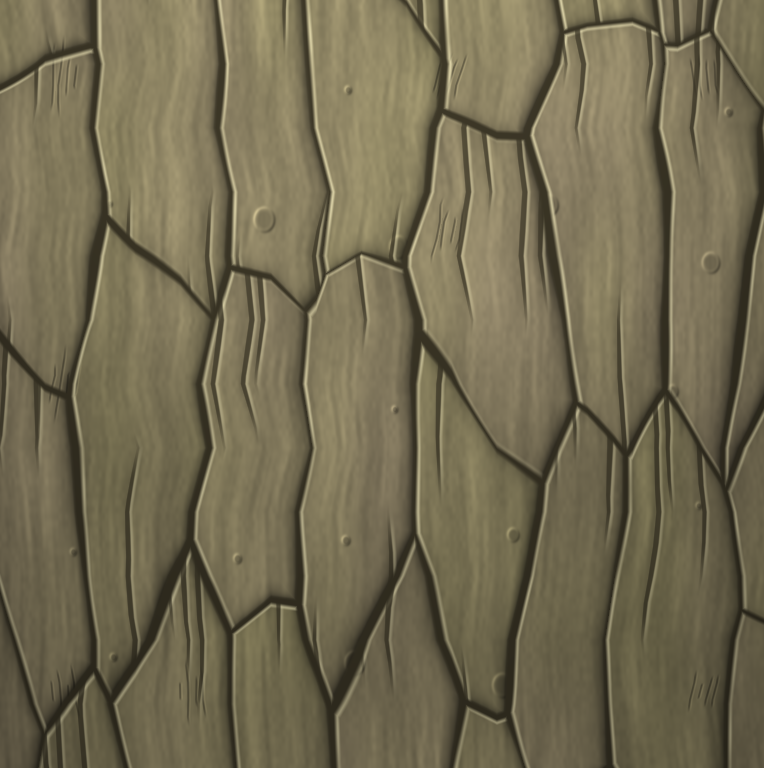
This texture is drawn by a Shadertoy shader. Its source:

```glsl
const vec2 PLATES = vec2(7.2, 2.25);      // plates across and up the canvas
const float CRACK_WIDTH = 0.0037;
const float RIM_WIDTH = 0.0062;
const float SHADE_WIDTH = 0.013;
const float SLITS = 4.0;                  // splits per plate
const float RELIEF = 0.34;                // strength of the embossed grain
const vec2 KNOT_GRID = vec2(5.0, 5.0);
const vec2 SCRATCH_GRID = vec2(6.0, 5.0);
const vec2 LIGHT_DIR = vec2(-0.83, 0.56);
const vec3 MOSS = vec3(0.478, 0.453, 0.322);
const vec3 UMBER = vec3(0.468, 0.43, 0.338);
const vec3 CRACK = vec3(0.19, 0.173, 0.122);
const vec3 RIM = vec3(0.78, 0.75, 0.6);

float hash(vec2 p) {
    return fract(sin(dot(p, vec2(127.1, 311.7))) * 43758.5453);
}

// Bilinear noise; hard corners give splintered edges
float angularNoise(vec2 p) {
    vec2 i = floor(p), f = p - i;
    return mix(mix(hash(i), hash(i + vec2(1, 0)), f.x),
               mix(hash(i + vec2(0, 1)), hash(i + vec2(1, 1)), f.x), f.y);
}

float smoothNoise(vec2 p) {
    vec2 i = floor(p), f = p - i;
    return angularNoise(i + f * f * (3.0 - 2.0 * f));
}

// Plate centre; every column is shifted by its own amount
vec2 plateCentre(vec2 id) {
    return id + vec2(0.12 + 0.76 * hash(id), hash(vec2(id.x, 7.3)) + 0.6 * hash(id + 31.7));
}

// Nearest plate: centre in xy, id in zw
vec4 findPlate(vec2 q) {
    vec4 plate = vec4(0);
    float best = 1e5;
    for (int y = -2; y <= 2; y++)
    for (int x = -2; x <= 2; x++) {
        vec2 id = floor(q) + vec2(x, y), c = plateCentre(id);
        float d = dot(c - q, c - q);
        if (d < best) { best = d; plate = vec4(c, id); }
    }
    return plate;
}

// Returns border distance, lit rim and shaded side
vec3 plateEdges(vec2 q, vec4 plate, float crack) {
    vec3 edge = vec3(1, 0, 0);
    for (int y = -2; y <= 2; y++)
    for (int x = -2; x <= 2; x++) {
        vec2 id = plate.zw + vec2(x, y);
        if (x == 0 && y == 0) continue;
        vec2 c = plateCentre(id), gap = c - plate.xy;
        vec2 slope = normalize(gap) * PLATES;
        float d = dot(0.5 * (c + plate.xy) - q, normalize(gap)) / length(slope);
        float facing = dot(normalize(slope), LIGHT_DIR);
        float inside = max(d - crack, 0.0);
        float rim = (1.0 - smoothstep(0.35, 1.0, inside / RIM_WIDTH)) * smoothstep(0.0, 0.8, facing);
        float shade = exp(-inside / SHADE_WIDTH * 1.5) * (0.2 + 0.8 * max(-facing, 0.0));
        edge = vec3(min(edge.x, d), max(edge.y, rim), max(edge.z, shade));
    }
    return edge;
}

// Tapered splits running in from plate ends: x dark, y lit
vec2 plateSlits(vec2 p, vec4 plate, float pixel) {
    vec2 local = p - plate.xy / PLATES, result = vec2(0);
    for (float i = 0.0; i < SLITS; i++) {
        vec2 seed = plate.zw + i * 17.3;
        float side = hash(seed + 2.1) < 0.7 ? 1.0 : -1.0;
        float opening = local.y * side - mix(-0.02, 0.22, hash(seed + 5.7));
        float offset = ((i + hash(seed)) / SLITS - 0.5) * 0.14;
        offset += 0.007 * (angularNoise(vec2(p.y * 14.0, i)) - 0.5);
        float s = local.x - offset, w = clamp(opening * 0.016, 0.0, 0.0022);
        float fade = smoothstep(0.0, 0.07, opening);
        float dark = 1.0 - smoothstep(w, w + 0.0015 + pixel, abs(s));
        float shadow = 0.35 * exp(-abs(s + 0.002) / 0.006) * step(s, 0.0);
        float lit = smoothstep(w, w + 0.002, s) * (1.0 - smoothstep(w + 0.003, w + 0.007, s));
        result = max(result, vec2(max(dark, shadow), lit) * fade);
    }
    return result;
}

// Embossed ring with a shallow dark bowl
float knots(vec2 p) {
    vec2 id = floor(p * KNOT_GRID);
    vec2 v = p - (id + 0.25 + 0.5 * vec2(hash(id + 3.1), hash(id + 8.9))) / KNOT_GRID;
    v.x *= 1.2;
    float r = mix(0.004, 0.016, pow(hash(id + 4.4), 2.0)), d = length(v);
    float ring = exp(-pow((d - r) / 0.0025, 2.0));
    float relief = ring * dot(v / max(d, 0.0001), LIGHT_DIR) * 0.34;
    return step(hash(id + 12.7), 0.42) * (relief - 0.15 * (1.0 - smoothstep(0.5 * r, r, d)));
}

// Groups of fine tilted scratches
float scratches(vec2 p, float pixel) {
    vec2 id = floor(p * SCRATCH_GRID);
    vec2 v = p - (id + 0.5) / SCRATCH_GRID;
    v.x -= v.y * mix(-0.2, 0.3, hash(id + 6.2));
    float lane = floor(v.x / 0.01), s = (fract(v.x / 0.01) - 0.5) * 0.01;
    float reach = mix(0.01, 0.06, hash(id + lane * 3.7));
    float ends = (1.0 - smoothstep(0.6 * reach, reach, abs(v.y))) * step(abs(lane + 0.5), 2.0);
    s += 0.005 * (angularNoise(vec2(p.y * 45.0, lane)) - 0.5);
    float dark = 1.0 - smoothstep(0.0003, 0.001 + pixel, abs(s));
    float lit = 1.0 - smoothstep(0.0003, 0.001 + pixel, abs(s - 0.002));
    return step(hash(id + 15.1), 0.36) * ends * (0.12 * lit - 0.3 * dark);
}

// Long fibres, coarse and fine
float fibres(vec2 p) {
    return smoothNoise(p * vec2(60.0, 5.0)) + 0.5 * smoothNoise(p * vec2(140.0, 16.0));
}

void mainImage(out vec4 fragColor, in vec2 fragCoord) {
    vec2 uv = fragCoord / iResolution.xy, p = fragCoord / iResolution.y;
    float pixel = 1.0 / iResolution.y;

    // Splintered plate layout
    vec2 bent = p + vec2(0.026, 0.06) * (vec2(angularNoise(p * vec2(5.0, 12.0)),
                                            angularNoise(p * vec2(17.0, 3.0) + 40.0)) - 0.5);
    vec4 plate = findPlate(bent * PLATES);
    float crack = CRACK_WIDTH * mix(0.3, 1.8, smoothNoise(p * 9.0));
    vec3 edge = plateEdges(bent * PLATES, plate, crack);
    vec2 slit = plateSlits(bent, plate, pixel);

    // Plate tint, blotches and embossed vertical grain
    float tint = 0.6 * hash(plate.zw + 9.5) + 0.6 * smoothNoise(p * vec2(14.0, 5.0)) - 0.1;
    vec3 color = mix(UMBER, MOSS, clamp(tint, 0.0, 1.0));
    float grain = fibres(bent), relief = grain - fibres(bent + LIGHT_DIR * 0.003);
    float patches = smoothNoise(p * vec2(18.0, 8.0) + 5.0);
    float grit = smoothNoise(p * vec2(230.0, 110.0)) - 0.5;
    color *= 1.0 + 0.14 * (grain - 0.75) + 0.12 * (patches - 0.5) + 0.07 * grit;
    color *= 1.0 + RELIEF * relief * mix(0.3, 1.2, patches);
    color *= 1.0 + knots(p) + scratches(p, pixel);

    // Edge relief
    color *= 1.0 - 0.6 * edge.z;
    color = mix(color, RIM, 0.82 * edge.y * mix(0.5, 1.0, smoothNoise(p * 22.0)));
    color = mix(color, RIM, 0.42 * slit.y);
    color = mix(color, CRACK, 0.75 * slit.x);
    color = mix(CRACK, color, smoothstep(crack - 0.0015 - pixel, crack + 0.0015 + pixel, edge.x));

    // Broad light from above, darker toward the sides
    float glow = mix(0.86, 1.17, smoothstep(0.0, 0.9, uv.y));
    color *= glow * (1.07 - 0.7 * pow(uv.x - 0.47, 2.0));
    fragColor = vec4(color, 1.0);
}
```
